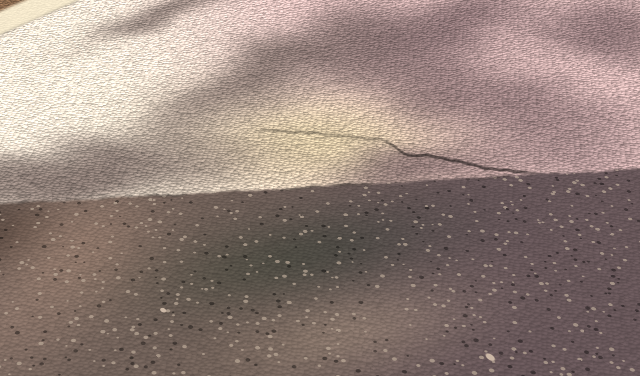
This texture is drawn by a WebGL 1 fragment shader. Its source:

```glsl
precision highp float;
// Two sheets of sunlit asphalt meeting at a seam, under soft dappled shadows.
uniform vec2 u_resolution;

vec2 hash2(vec2 p) {
  p = vec2(dot(p, vec2(127.1, 311.7)), dot(p, vec2(269.5, 183.3)));
  return fract(sin(p) * 43758.545);
}

vec2 rotate(vec2 p, float angle) {
  float c = cos(angle), s = sin(angle);
  return vec2(c * p.x + s * p.y, c * p.y - s * p.x);
}

// Cellular noise: distance to the nearest stone and its random shade.
vec2 stones(vec2 p) {
  vec2 cell = floor(p), f = fract(p);
  vec2 nearest = vec2(9.0, 0.0);
  for (int j = -1; j <= 1; j++) {
    for (int i = -1; i <= 1; i++) {
      vec2 o = vec2(float(i), float(j));
      vec2 h = hash2(cell + o);
      float d = length(o + 0.1 + 0.8 * h - f);
      if (d < nearest.x) nearest = vec2(d, fract(h.x * 7.3 + h.y * 13.7));
    }
  }
  return nearest;
}

// Layered sines, used to roughen outlines.
float ripple(float x) {
  return 0.5 * sin(x * 23.0) + 0.3 * sin(x * 61.0 + 1.7) + 0.2 * sin(x * 147.0 + 4.1);
}

// Soft rotated ellipse of light or shade.
float blob(vec2 p, vec2 center, vec2 radius, float angle) {
  vec2 q = rotate(p - center, angle) / radius;
  return exp(-dot(q, q));
}

float leafShade(vec2 p) {
  float s = 1.0 * blob(p, vec2(1.02, 0.89), vec2(0.26, 0.075), 0.12);
  s += 0.75 * blob(p, vec2(0.72, 0.82), vec2(0.24, 0.055), 0.4);
  s += 0.75 * blob(p, vec2(1.22, 0.95), vec2(0.16, 0.05), 0.3);
  s += 0.85 * blob(p, vec2(1.36, 0.72), vec2(0.30, 0.085), -0.25);
  s += 0.45 * blob(p, vec2(1.10, 0.79), vec2(0.15, 0.09), -0.4);
  s += 1.1 * blob(p, vec2(1.62, 0.915), vec2(0.19, 0.065), -0.1);
  s += 1.5 * blob(p, vec2(0.17, 0.525), vec2(0.38, 0.068), 0.12);
  s += 0.45 * blob(p, vec2(0.53, 0.70), vec2(0.28, 0.07), 0.4);
  s += 1.1 * blob(p, vec2(1.10, 0.55), vec2(0.17, 0.05), 0.1);
  s += 0.4 * blob(p, vec2(1.45, 0.58), vec2(0.20, 0.06), -0.1);
  s += 0.9 * blob(p, vec2(0.43, 0.965), vec2(0.18, 0.028), 0.36);
  return 1.0 - exp(-1.5 * s);
}

vec3 paleSheet(vec2 p, vec2 shadeP) {
  vec3 lit = mix(vec3(0.98, 0.93, 0.86), vec3(0.86, 0.73, 0.72),
                 smoothstep(0.3, 1.15, p.x + 0.6 * (p.y - 0.65)));
  lit = mix(lit, vec3(0.86, 0.79, 0.64), 0.9 * blob(p, vec2(0.84, 0.62), vec2(0.36, 0.14), 0.0));
  vec3 shade = mix(vec3(0.46, 0.40, 0.38), vec3(0.49, 0.40, 0.41), smoothstep(0.6, 1.3, p.x));
  return mix(lit, shade, 0.95 * leafShade(shadeP));
}

vec3 darkSheet(vec2 p) {
  vec3 col = mix(vec3(0.43, 0.37, 0.34), vec3(0.40, 0.335, 0.345), smoothstep(0.5, 1.4, p.x));
  col += vec3(0.11, 0.08, 0.06) * blob(p, vec2(0.22, 0.35), vec2(0.22, 0.16), 0.5);
  col += vec3(0.11, 0.10, 0.07) * blob(p, vec2(0.96, 0.12), vec2(0.30, 0.11), 0.2);
  col += vec3(0.08, 0.06, 0.05) * blob(p, vec2(0.0, 0.12), vec2(0.25, 0.15), 0.4);
  col -= vec3(0.12, 0.07, 0.08) * blob(p, vec2(0.80, 0.32), vec2(0.38, 0.11), 0.2);
  col -= 0.08 * blob(p, vec2(0.0, 0.38), vec2(0.14, 0.08), 0.5);
  return col;
}

void main() {
  vec2 p = gl_FragCoord.xy / u_resolution.y;
  float px = 1.0 / u_resolution.y;
  vec2 shadeP = p + 0.012 * vec2(sin(p.y * 31.0 + p.x * 9.0), sin(p.x * 17.0 + 2.0 * sin(p.y * 21.0)));

  // Aggregate, flattened and receding with distance.
  vec2 ground = rotate(vec2(p.x - 0.85, p.y) / (1.25 - 0.4 * p.y), -0.15);
  vec2 q = ground * vec2(85.0, 135.0);
  vec2 stone = stones(q);
  float relief = stones(q + vec2(0.15, -0.35)).x - stone.x;
  float grain = 0.45 * relief + 0.18 * (stone.y - 0.5) - 0.18 * (stone.x - 0.4);

  // Base sheets, joined along the seam.
  float seam = p.y - 0.457 - 0.055 * p.x - 0.003 * ripple(p.x);
  float upper = smoothstep(-0.003 - px, 0.003 + px, seam);
  vec3 pale = paleSheet(p, shadeP) * (1.0 + 0.85 * grain);
  vec3 dark = darkSheet(p) * (1.0 + 0.4 * grain);

  // Pale chips and small pits scattered over the dark sheet.
  vec2 chip = stones(ground * vec2(48.0, 68.0) + 7.0);
  float chipSize = 0.12 + 0.16 * fract(chip.y * 37.0);
  float chipMask = 1.0 - smoothstep(chipSize - 0.08, chipSize + 0.08, chip.x);
  dark = mix(dark, vec3(0.74, 0.67, 0.60), 0.7 * chipMask * step(0.78, chip.y));
  dark *= 1.0 - 0.4 * chipMask * step(chip.y, 0.13);
  float pebbles = blob(p, vec2(0.434, 0.175), vec2(0.009, 0.006), -0.4)
                + blob(p, vec2(1.304, 0.05), vec2(0.015, 0.008), -0.6);
  dark = mix(dark, vec3(0.80, 0.72, 0.65), smoothstep(0.25, 0.6, pebbles));

  // Wandering crack that runs down to the seam.
  float crackY = 0.655 - 0.022 * smoothstep(0.68, 1.0, p.x) - 0.048 * smoothstep(1.0, 1.1, p.x)
               - 0.045 * smoothstep(1.1, 1.42, p.x) + 0.004 * ripple(p.x + 0.3);
  float crack = 1.0 - smoothstep(0.001, 0.004 + px, abs(p.y - crackY));
  crack *= smoothstep(0.66, 0.72, p.x) * (1.0 - smoothstep(1.38, 1.45, p.x));
  pale *= 1.0 - crack * mix(0.25, 0.5, smoothstep(1.0, 1.1, p.x));

  vec3 col = mix(dark, pale, upper);
  float broken = smoothstep(-0.2, 0.7, ripple(p.x * 0.6 + 2.0));
  col *= 1.0 - 0.3 * broken * exp(-pow(seam / 0.004, 2.0));

  // Pale kerb and brown verge across the far corner.
  float kerb = p.y - 0.44 * p.x;
  col = mix(col, vec3(0.96, 0.91, 0.80) * (1.0 + 0.15 * grain), smoothstep(0.903, 0.911, kerb));
  col *= 1.0 - 0.13 * exp(-pow((kerb - 0.907) / 0.005, 2.0));
  col = mix(col, vec3(0.52, 0.40, 0.30) * (1.0 + grain), smoothstep(0.962, 0.978, kerb));
  gl_FragColor = vec4(clamp(col, 0.0, 1.0), 1.0);
}
```
